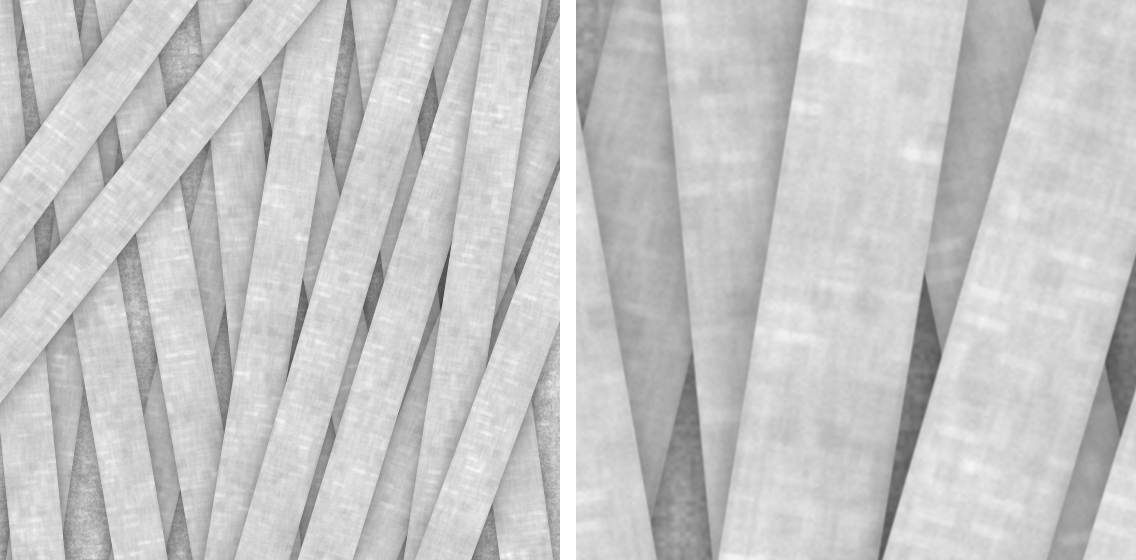
Left, the full canvas; right, a detail of the centre.
Give the GLSL for this texture, as a three.js fragment shader.

```glsl
varying vec2 vUv;

const float HALF_WIDTH = 0.047;
const float EDGE = 0.0011;
const float SHADOW_REACH = 0.016;
const float SHADOW_DEPTH = 0.25;

float hash(vec2 p) {
  vec3 h = fract(vec3(p.xyx) * 0.1031);
  h += dot(h, h.yzx + 33.33);
  return fract((h.x + h.y) * h.z);
}

float noise(vec2 p) {
  vec2 cell = floor(p);
  vec2 f = fract(p);
  f = f * f * (3.0 - 2.0 * f);
  float low = mix(hash(cell), hash(cell + vec2(1.0, 0.0)), f.x);
  float high = mix(hash(cell + vec2(0.0, 1.0)), hash(cell + 1.0), f.x);
  return mix(low, high, f.y);
}

// Noise centred on zero
float grain(vec2 p) {
  return noise(p) - 0.5;
}

// Soft boxes in staggered rows; only a share of the cells is filled
float dashes(vec2 p, vec2 size, vec2 fill, float share, float seed) {
  vec2 g = p / size;
  g.x += hash(vec2(floor(g.y), seed));
  vec2 cell = floor(g);
  vec2 gap = abs(fract(g) - 0.5) - 0.5 * fill;
  vec2 box = 1.0 - smoothstep(vec2(-0.12), vec2(0.12), gap);
  float level = smoothstep(1.0 - share, 1.0, hash(cell + seed * 1.7));
  return box.x * box.y * level;
}

// Woven cloth: mottling, fine fibres, pale threads and dull patches
float weave(vec2 q, float seed) {
  vec2 p = q + vec2(seed * 3.7, seed * 1.9) + 20.0;
  float mottle = grain(p * vec2(24.0, 15.0));
  float tone = 0.07 * mottle + 0.035 * grain(p * vec2(60.0, 45.0));
  tone += 0.045 * grain(p * vec2(270.0, 55.0));
  tone += 0.03 * grain(p * vec2(50.0, 270.0));
  tone += 0.035 * grain(p * 430.0);
  float threadGlow = 0.045 + 0.06 * mottle;
  tone += threadGlow * dashes(p, vec2(0.034, 0.017), vec2(0.75, 0.38), 0.75, seed);
  tone += 0.04 * dashes(p + 0.3, vec2(0.024, 0.032), vec2(0.4, 0.65), 0.5, seed + 5.0);
  tone -= 0.045 * dashes(p + 0.7, vec2(0.030, 0.027), vec2(0.6, 0.6), 0.6, seed + 9.0);
  return tone;
}

// Coarse backing with bright knots
float backing(vec2 p) {
  float knots = smoothstep(0.45, 0.95, noise(p * vec2(17.0, 9.0) + 4.0));
  float threads = dashes(p, vec2(0.022, 0.018), vec2(0.65, 0.55), 0.8, 2.0);
  float rough = 0.12 * grain(p * 330.0) + 0.05 * grain(p * vec2(70.0, 240.0));
  return 0.79 + 1.2 * weave(p, 31.0) + rough + knots * (0.05 + 0.12 * threads);
}

// One ribbon through (x, 0.5), leaning from the vertical, with its cast shadow
float ribbon(float under, vec2 p, float x, float lean, float tone, float seed) {
  float a = radians(lean);
  vec2 rel = p - vec2(x, 0.5);
  vec2 q = vec2(dot(rel, vec2(cos(a), -sin(a))), dot(rel, vec2(sin(a), cos(a))));
  float d = abs(q.x) - HALF_WIDTH;
  float shade = under * (1.0 - SHADOW_DEPTH * exp(-max(d, 0.0) / SHADOW_REACH));
  if (d > EDGE) return shade;
  float rim = 0.025 * smoothstep(-0.006, 0.0, d);
  float cloth = tone + weave(q, seed) - rim;
  return mix(cloth, shade, smoothstep(-EDGE, EDGE, d));
}

// A row of ribbons whose lean swings about a mean
float layer(float under, vec2 p, int count, float start, float spacing,
            float lean, float swing, float phase, float tone, float seed) {
  float result = under;
  for (int i = 0; i < 8; i++) {
    if (i >= count) break;
    float n = float(i);
    float id = seed + n;
    float x = start + spacing * n + 0.014 * (hash(vec2(id, 7.0)) - 0.5);
    float angle = lean + swing * cos(2.4 * n + phase);
    result = ribbon(result, p, x, angle, tone, id);
  }
  return result;
}

void main() {
  vec2 p = vUv;
  float shade = backing(p);

  // Back to front
  shade = layer(shade, p, 5, -0.11, 0.24, 11.0, 3.0, 1.0, 0.80, 11.0);
  shade = layer(shade, p, 7, 0.02, 0.142, -8.5, 3.5, -0.5, 0.825, 41.0);
  shade = layer(shade, p, 1, 0.86, 0.0, 22.0, 0.0, 0.0, 0.82, 61.0);
  shade = layer(shade, p, 5, 0.49, 0.12, 14.5, 6.3, 2.6, 0.835, 71.0);
  shade = layer(shade, p, 2, -0.073, 0.186, 37.5, 1.5, 3.0, 0.83, 91.0);

  gl_FragColor = vec4(vec3(clamp(shade, 0.0, 1.0)), 1.0);
}
```
